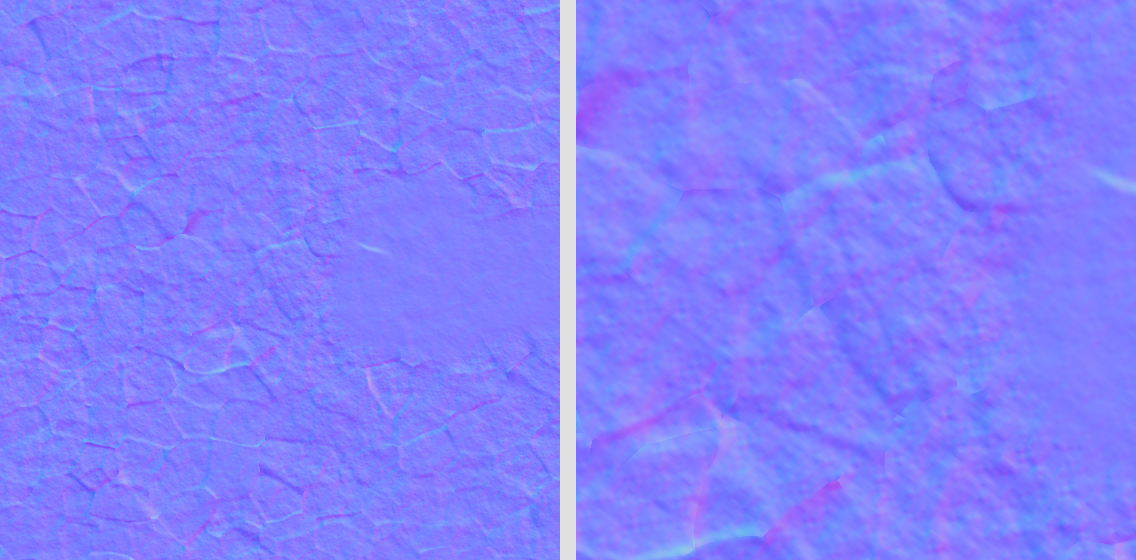
Left: the whole. Right: its middle third, enlarged.
Write a Shadertoy shader that draws this texture map.

```glsl
// Tangent-space normal map of creased leather: two warped Voronoi nets give the
// folds, rotated noise octaves give undulation and grain, one patch stays calm.
// All parts add up as surface tilt (xy), which is normalised and packed to RGB.

float hash(vec2 p) {
    vec3 q = fract(p.xyx * 0.1031);
    q += dot(q, q.yzx + 33.33);
    return fract((q.x + q.y) * q.z);
}

vec2 hash2(vec2 p) {
    return vec2(hash(p + 3.7), hash(p + 71.3));
}

float noise(vec2 p) {
    vec2 i = floor(p), f = fract(p);
    f = f * f * f * (f * (f * 6.0 - 15.0) + 10.0);
    vec2 e = vec2(1, 0);
    return mix(mix(hash(i), hash(i + e), f.x),
               mix(hash(i + e.yx), hash(i + 1.0), f.x), f.y);
}

// Tilt of a noise relief, per noise cell
vec2 noiseTilt(vec2 p) {
    const mat2 turn = mat2(0.8, 0.6, -0.6, 0.8);
    vec2 e = vec2(0.2, 0);
    float here = noise(turn * p);
    return (here - vec2(noise(turn * (p + e)), noise(turn * (p + e.yx)))) / e.x;
}

vec2 site(vec2 cell) {
    return cell + 0.5 + 0.8 * (hash2(cell) - 0.5);
}

// Tilt of the folds that run along the borders of Voronoi cells
vec2 foldTilt(vec2 p) {
    vec2 home = floor(p), nearest = home;
    float best = 9.0;
    for (int k = 0; k < 9; k++) {
        vec2 cell = home + vec2(k % 3, k / 3) - 1.0;
        vec2 r = site(cell) - p;
        if (dot(r, r) < best) {
            best = dot(r, r);
            nearest = cell;
        }
    }
    vec2 a = site(nearest), tilt = vec2(0);
    for (int k = 0; k < 25; k++) {
        if (k == 12) continue;
        vec2 cell = nearest + vec2(k % 5, k / 5) - 2.0;
        vec2 b = site(cell), n = normalize(b - a);

        // Half the range difference stays continuous from cell to cell
        float dist = 0.5 * (distance(p, b) - distance(p, a));

        // Each border has its own width, strength and lean
        vec2 edge = nearest + cell;
        float x = dist / mix(0.04, 0.075, hash(edge + 11.0));
        float strength = mix(0.09, 0.36, pow(hash(edge + 29.0), 1.3));
        strength *= mix(0.65, 1.0, abs(n.y));
        float lean = hash(edge + 47.0) < 0.54 ? 1.0 : -1.0;
        float crest = hash(edge + 63.0) < 0.7 ? -1.0 : 1.0;
        vec2 across = n.y > 0.0 ? n : -n;
        tilt += strength * exp(-x * x) * (0.55 * lean * across + 1.2 * crest * x * n);
    }
    return tilt;
}

// Thin nicks in the calm patch, one clear and the rest faint
vec2 scratchTilt(vec2 p) {
    vec2 tilt = vec2(0);
    for (float i = 0.0; i < 7.0; i++) {
        vec2 spread = i < 1.0 ? vec2(0) : vec2(0.28, 0.16) * (hash2(vec2(i, 5.0)) - 0.3);
        float angle = -0.4 - 0.5 * (hash(vec2(i, 8.0)) - 0.5) * min(i, 1.0);
        vec2 along = vec2(cos(angle), sin(angle)), n = vec2(-along.y, along.x);
        vec2 d = p - vec2(0.665, 0.56) - spread;
        vec2 q = vec2(dot(d, along) / 0.028, dot(d, n) / 0.0035);
        tilt += n * exp(-dot(q, q)) * (i < 1.0 ? 0.42 : 0.09);
    }
    return tilt;
}

void mainImage(out vec4 fragColor, in vec2 fragCoord) {
    vec2 uv = fragCoord / iResolution.xy;

    // Bend the nets so the folds are not ruler-straight
    vec2 bend = vec2(noise(uv * 14.0), noise(uv * 14.0 + 40.0)) - 0.5;
    bend += 0.3 * (vec2(noise(uv * 42.0), noise(uv * 42.0 + 90.0)) - 0.5);
    vec2 p = uv + 0.017 * bend;

    // Calm patch with a ragged outline
    vec2 c = (uv - vec2(0.79, 0.515)) / vec2(0.25, 0.14);
    float ragged = length(c) + 0.7 * (noise(uv * 9.0 + 7.0) - 0.5);
    float worn = smoothstep(0.7, 1.15, ragged);

    // Folds fade in and out over the sheet
    float main = mix(0.75, 1.15, smoothstep(0.2, 0.7, noise(uv * 7.0 + 21.0)));
    float side = mix(0.35, 1.0, smoothstep(0.25, 0.75, noise(uv * 8.0 + 55.0)));
    vec2 tilt = main * foldTilt(p * vec2(12.5, 14.5) + 4.0);
    tilt += 0.75 * side * foldTilt(p * vec2(13.5, 11.0) + 60.3);
    tilt *= mix(0.08, 1.0, worn);
    tilt += (1.0 - worn) * scratchTilt(p);

    // Faint undulation, then grain that is rougher in some areas
    float rough = mix(0.75, 1.25, noise(uv * 5.0 + 13.0));
    float freq = 10.0;
    for (int i = 0; i < 6; i++) {
        float amount = i < 2 ? 0.026 : 0.076 * rough;
        tilt += amount * mix(0.4, 1.0, worn) * noiseTilt(uv * freq + float(i) * 17.0);
        freq *= 1.9;
    }

    vec3 normal = normalize(vec3(tilt + vec2(0.012, -0.006), 1.0));
    fragColor = vec4(0.5 + 0.5 * normal, 1.0);
}
```
